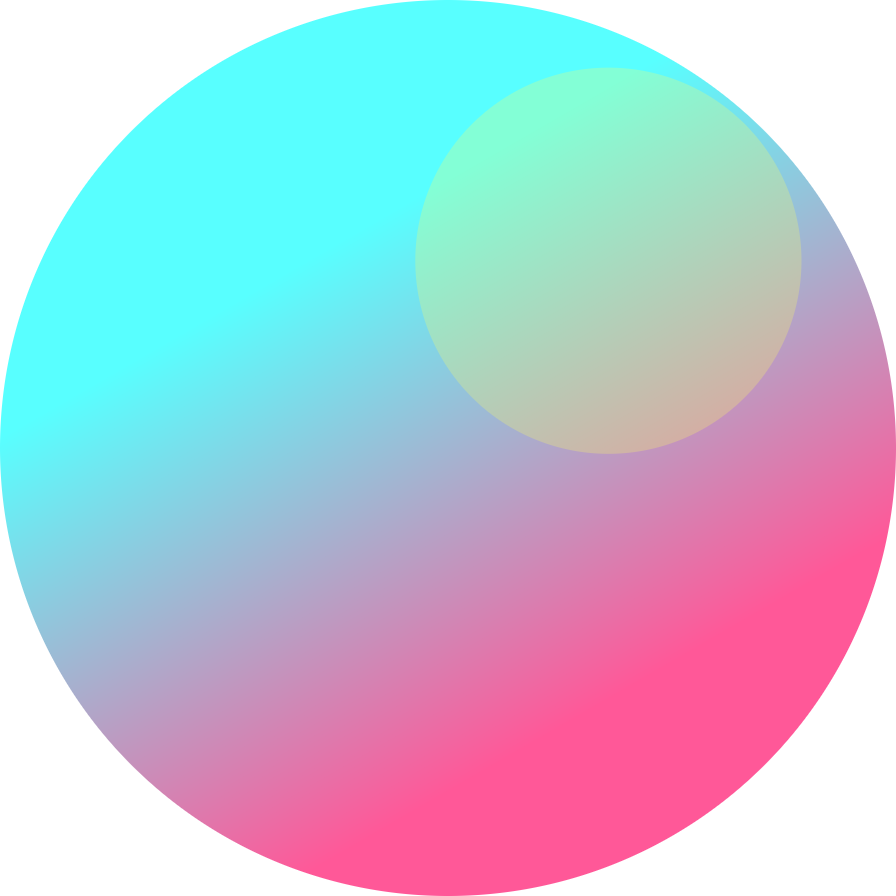
Reproduce this background procedurally as a Shadertoy shader.

```glsl
const vec3 PAPER = vec3(1.0);
const vec3 CYAN = vec3(0.345, 1.0, 1.0);
const vec3 PINK = vec3(1.0, 0.345, 0.596);
const vec3 YELLOW = vec3(1.0, 1.0, 0.37);

const float DISC_RADIUS = 0.5;
const vec2 SPOT_CENTER = vec2(0.179, 0.209);
const float SPOT_RADIUS = 0.2155;
const float SPOT_OPACITY = 0.257;

const float GRADIENT_ANGLE = radians(-60.0);
const float GRADIENT_START = -0.260;
const float GRADIENT_END = 0.333;

// Antialiased coverage of a circle centred on the origin
float circleMask(vec2 p, float radius, float pixel) {
    return clamp(0.5 - (length(p) - radius) / pixel, 0.0, 1.0);
}

// Linear blend from cyan to pink, flat beyond both stops
vec3 discGradient(vec2 p) {
    vec2 axis = vec2(cos(GRADIENT_ANGLE), sin(GRADIENT_ANGLE));
    float t = (dot(p, axis) - GRADIENT_START) / (GRADIENT_END - GRADIENT_START);
    return mix(CYAN, PINK, clamp(t, 0.0, 1.0));
}

void mainImage(out vec4 fragColor, in vec2 fragCoord) {
    // Centred coordinates, one unit across the shorter side
    float pixel = 1.0 / min(iResolution.x, iResolution.y);
    vec2 p = (fragCoord - 0.5 * iResolution.xy) * pixel;

    // Translucent spot over the gradient disc
    float spot = circleMask(p - SPOT_CENTER, SPOT_RADIUS, pixel);
    vec3 discColor = mix(discGradient(p), YELLOW, SPOT_OPACITY * spot);

    // Disc on plain ground
    float disc = circleMask(p, DISC_RADIUS, pixel);
    fragColor = vec4(mix(PAPER, discColor, disc), 1.0);
}
```
